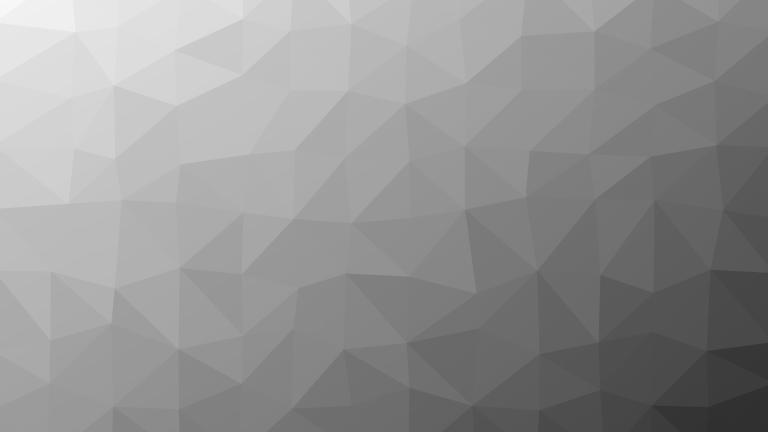
Write a Shadertoy shader that draws this background.

```glsl
// Grey low-poly mesh of flat triangles, fading from a pale upper left to a dark lower right.

const vec2 GRID = vec2(12.8, 7.0);  // lattice cells across the canvas
const vec2 ORIGIN = vec2(0.9, 0.5); // lattice point (0, 0), in cells from the lower left
const float TAU = 6.28319;

vec2 hash2(vec2 p) {
    vec3 q = fract(p.xyx * vec3(0.1031, 0.1030, 0.0973));
    q += dot(q, q.yzx + 33.33);
    return fract((q.xx + q.yz) * q.zy);
}

// Lattice point moved by layered waves and a little chance
vec2 vertex(vec2 cell) {
    float x = cell.x, y = cell.y;

    // Sideways: a long swell with a fading ripple above, a shorter swell below
    float upperShift = 0.15 * cos(TAU * (x - 1.5) / 11.0)
                     + 0.21 * exp(-0.25 * x) * cos(TAU * x / 3.0);
    float lowerShift = 0.14 * cos(TAU * (x - 2.5) / 6.0);
    float shift = y > 2.5 ? upperShift : lowerShift;

    // Up and down: zigzags at the top, one slow wave in the middle, ripples below
    float rise;
    if (y > 3.5) {
        rise = -0.14 * cos(TAU * (x - 1.65) / 4.0) - 0.13 * step(4.5, y) * cos(TAU * x / 2.0);
    } else if (y > 2.5) {
        rise = 0.08 - 0.2 * cos(TAU * (x - 4.8) / 8.0);
    } else {
        rise = -0.22 * cos(TAU * (x - 1.6 - 0.75 * sin(TAU * y / 3.0)) / 3.0);
    }

    vec2 jitter = vec2(shift, rise) + 0.16 * (hash2(cell + 17.0) - 0.5);
    jitter.x *= step(abs(x - 5.5), 6.0); // the side columns stay straight
    return cell + jitter;
}

// Diagonal grey ramp, in lattice units
float ramp(vec2 p) {
    vec2 uv = (p + ORIGIN) / GRID;
    return 0.95 - 0.33 * uv.x - 0.11 * uv.x * uv.x - 0.35 * (1.0 - uv.y);
}

// Signed distance to the line a-b, positive on its left
float leftOf(vec2 p, vec2 a, vec2 b) {
    vec2 e = b - a, d = p - a;
    return (e.x * d.y - e.y * d.x) / length(e);
}

// Returns (weighted shade, weight) of one counter-clockwise facet
vec2 facet(vec2 p, vec2 a, vec2 b, vec2 c, float seed) {
    float inside = min(leftOf(p, a, b), min(leftOf(p, b, c), leftOf(p, c, a)));
    float pixel = GRID.y / iResolution.y;
    float cover = clamp(0.5 + inside / pixel, 0.0, 1.0);
    vec2 centre = (a + b + c) / 3.0;
    float shade = ramp(mix(centre, p, 0.15)) + 0.04 * (seed - 0.5);
    return cover * vec2(shade, 1.0);
}

void mainImage(out vec4 fragColor, in vec2 fragCoord) {
    vec2 p = fragCoord / iResolution.xy * GRID - ORIGIN;
    vec2 base = floor(p);
    vec2 total = 0.001 * vec2(ramp(p), 1.0);

    // Split each nearby quad along its shorter diagonal
    for (int j = -1; j <= 1; j++) {
        for (int i = -1; i <= 1; i++) {
            vec2 cell = base + vec2(i, j);
            vec2 a = vertex(cell);
            vec2 b = vertex(cell + vec2(1, 0));
            vec2 c = vertex(cell + vec2(1, 1));
            vec2 d = vertex(cell + vec2(0, 1));
            vec2 seed = hash2(cell + 71.0);
            if (distance(a, c) < distance(b, d)) {
                total += facet(p, a, b, c, seed.x) + facet(p, a, c, d, seed.y);
            } else {
                total += facet(p, a, b, d, seed.x) + facet(p, b, c, d, seed.y);
            }
        }
    }

    fragColor = vec4(vec3(total.x / total.y), 1.0);
}
```
